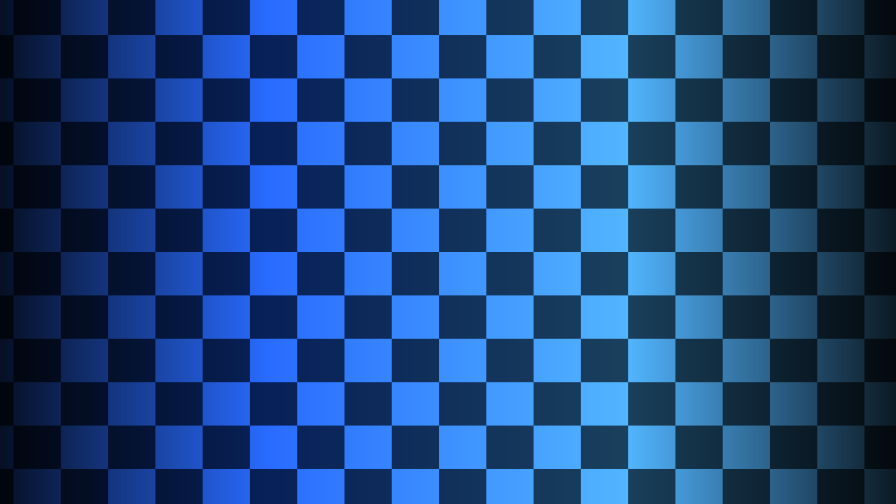
A Shadertoy shader for this pattern:

```glsl
// Blue checkerboard under a horizontal hue ramp, fading to shadow at both sides.

const vec2 CELL_SIZE = vec2(0.0938, 0.0861);   // in canvas heights
const vec2 GRID_ORIGIN = vec2(-0.0178, 0.0);   // cell corner relative to centre
const float PLATEAU = 0.2;                     // half width of the fully lit band
const float EDGE_LIGHT = 0.14;                 // light left at the side edges

const vec3 TILE_LEFT = vec3(0.16, 0.42, 1.0);
const vec3 TILE_RIGHT = vec3(0.32, 0.71, 1.0);
const vec3 GAP_LEFT = vec3(0.03, 0.13, 0.35);
const vec3 GAP_RIGHT = vec3(0.10, 0.25, 0.36);

// Square wave of period 2: +1 on (0,1), -1 on (1,2), softened over one pixel.
vec2 squareWave(vec2 t, vec2 pixel) {
    vec2 edgeDistance = 0.5 - abs(mod(t + 0.5, 2.0) - 1.0);
    return clamp(2.0 * edgeDistance / pixel, -1.0, 1.0);
}

// Coverage of the bright tiles, 0 to 1.
float checker(vec2 cell, vec2 pixel) {
    vec2 wave = squareWave(cell, pixel);
    return 0.5 - 0.5 * wave.x * wave.y;
}

// Full light in the middle band, linear falloff towards the sides.
float sideLight(float x, float plateau, float edgeLight) {
    float falloff = clamp((abs(x) - plateau) / (0.5 - plateau), 0.0, 1.0);
    return mix(1.0, edgeLight, falloff);
}

void mainImage(out vec4 fragColor, in vec2 fragCoord) {
    vec2 position = (fragCoord - 0.5 * iResolution.xy) / iResolution.y;
    float across = fragCoord.x / iResolution.x - 0.5;

    // Grid
    vec2 cell = (position - GRID_ORIGIN) / CELL_SIZE;
    vec2 pixel = 1.0 / (iResolution.y * CELL_SIZE);
    float tile = checker(cell, pixel);

    // Hue ramp and side shading
    float hue = clamp(0.5 + 0.5 * across / PLATEAU, 0.0, 1.0);
    vec3 tileColor = mix(TILE_LEFT, TILE_RIGHT, hue);
    vec3 gapColor = mix(GAP_LEFT, GAP_RIGHT, hue);
    float light = sideLight(across, PLATEAU, EDGE_LIGHT);

    fragColor = vec4(mix(gapColor, tileColor, tile) * light, 1.0);
}
```
